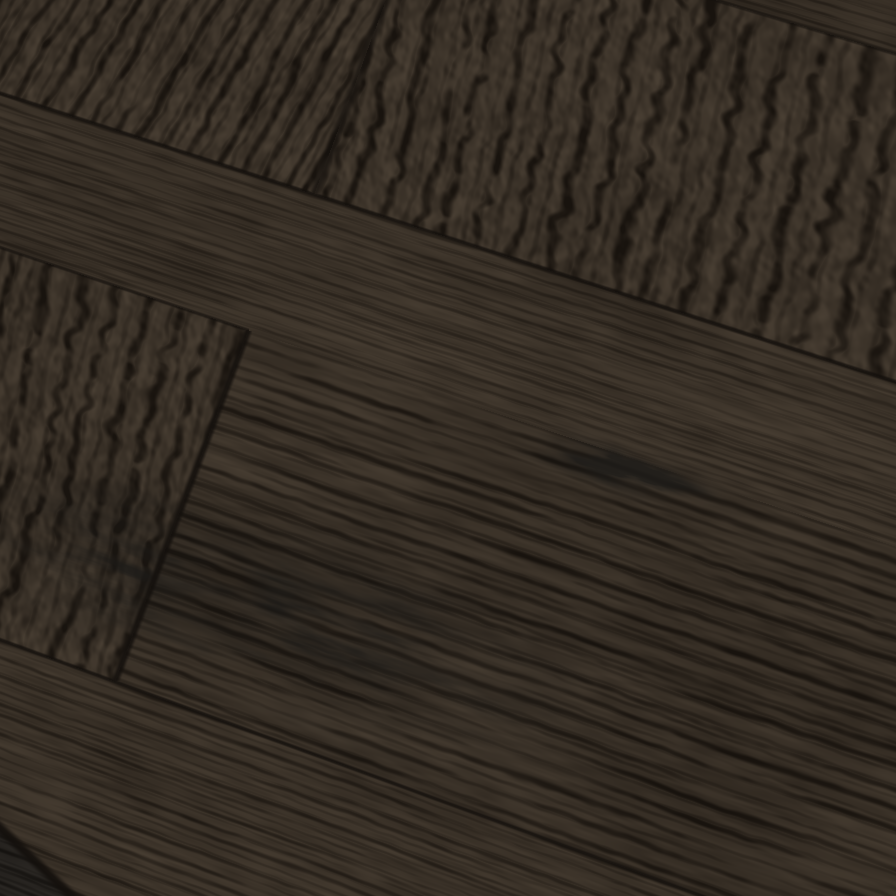
A Shadertoy shader for this texture:

```glsl
const vec3 DARK_PORE = vec3(0.095, 0.075, 0.055);
const vec3 PALE_WOOD = vec3(0.268, 0.23, 0.187);
const vec3 BLUE_STAIN = vec3(0.11, 0.104, 0.094);
const vec3 SEAM_COLOR = vec3(0.075, 0.06, 0.047);

// Board edges, measured downward along the left side
const float EDGE_TOP = -0.238;
const float EDGE_UPPER = 0.104;
const float EDGE_MIDDLE = 0.276;
const float EDGE_LOWER = 0.714;
const float JOINT_UPPER = 0.386;
const float JOINT_LOWER = 0.371;

float hash(vec2 p) {
    return fract(sin(dot(p, vec2(127.1, 311.7))) * 43758.5453);
}

float noise(vec2 p) {
    vec2 i = floor(p), f = fract(p);
    f = f * f * (3.0 - 2.0 * f);
    return mix(mix(hash(i), hash(i + vec2(1, 0)), f.x),
               mix(hash(i + vec2(0, 1)), hash(i + vec2(1, 1)), f.x), f.y);
}

float fbm(vec2 p) {
    float sum = 0.0, gain = 0.5;
    for (int i = 0; i < 4; i++) {
        sum += gain * noise(p);
        p = p * 2.03 + 19.7;
        gain *= 0.5;
    }
    return sum;
}

// Dark pore lines along g.x, broken into runs and beads
float pores(vec2 g, float pitch, float run, float wobble, float beads) {
    float row = g.y / pitch + wobble * (fbm(vec2(g.x * 5.0, g.y * 5.0)) - 0.5);
    row += beads * 0.4 * (noise(vec2(g.x * 60.0, g.y * 30.0)) - 0.5);
    float id = floor(row);
    float shift = 0.4 * (hash(vec2(id, 4.0)) - 0.5);
    float strength = noise(vec2(g.x / run + 17.0 * hash(vec2(id, 9.0)), id * 3.7));
    strength = mix(strength, 0.25 + 0.75 * strength, beads);
    float bead = noise(vec2(g.x * 80.0 + 9.0 * hash(vec2(id, 2.0)), id * 5.3));
    strength *= mix(1.0, 0.15 + 1.5 * bead, beads);
    float width = mix(0.04, 0.19, clamp(strength, 0.0, 1.0));
    float line = 1.0 - smoothstep(width * 0.2, width + 0.11, abs(fract(row) - 0.5 + shift));
    return line * smoothstep(0.05, 0.55, strength);
}

// Brightness of straight grain running along the board
float longGrain(vec2 g, float pitch, float depth) {
    float fiber = noise(vec2(g.x * 36.0, g.y * 260.0)) - 0.5;
    float streak = noise(vec2(g.x * 7.0, g.y * 95.0)) - 0.5;
    float line = pores(g, pitch, 0.12, 0.5, 0.2);
    float hairline = pores(g + 7.3, pitch * 0.63, 0.07, 0.5, 0.3);
    return 0.8 + 0.24 * fiber + 0.2 * streak - depth * max(line, 0.5 * hairline);
}

// Brightness of coarse grain running across the board
float crossGrain(vec2 g, float pitch, float beads, float wobble) {
    float fleck = noise(vec2(g.x * 90.0 + g.y * 90.0, g.y * 170.0 - g.x * 90.0)) - 0.5;
    float fiber = noise(vec2(g.x * 34.0, g.y * 170.0)) - 0.5;
    float line = pores(g, pitch, 0.11, wobble, beads);
    float speck = pores(g + 3.1, pitch * 0.57, 0.05, wobble, 0.8);
    return 0.84 + 0.38 * fleck + 0.24 * fiber - 0.68 * max(line, 0.4 * speck);
}

float seam(float dist, float halfWidth) {
    return 1.0 - smoothstep(halfWidth * 0.3, halfWidth * 2.0, abs(dist));
}

// Soft ragged spot stretched along the grain
float smudge(vec2 p, vec2 center, vec2 size) {
    vec2 q = (p - center) / size;
    float ragged = 2.0 * fbm(p * vec2(16.0, 70.0));
    return exp(-dot(q, q)) * ragged * ragged;
}

void mainImage(out vec4 fragColor, in vec2 fragCoord) {
    vec2 uv = fragCoord / iResolution.xy;
    float down = 1.0 - uv.y;

    // Slanted floor frame: x along the boards, y across them
    float across = (down - 0.315 * uv.x) / (1.0 + 0.07 * uv.x);
    vec2 board = vec2(uv.x + 0.34 * across, across);

    // Grain of each board
    float tone;
    if (across < EDGE_TOP) {
        tone = longGrain(board + 3.0, 0.011, 0.34) - 0.12;
    } else if (across < EDGE_UPPER) {
        if (board.x < JOINT_UPPER) {
            tone = crossGrain(vec2(across, uv.x + 0.48 * across), 0.027, 0.4, 1.2);
        } else {
            float spread = uv.x + 0.24 * across;
            spread *= 1.3 - 0.3 * spread;
            tone = crossGrain(vec2(across, spread), 0.034, 0.9, 0.6);
        }
    } else if (across < EDGE_MIDDLE) {
        tone = longGrain(board + 1.0, 0.0125, 0.36);
    } else if (across < EDGE_LOWER) {
        if (board.x < JOINT_LOWER) {
            tone = crossGrain(vec2(across, uv.x + 0.24 * across), 0.035, 0.8, 1.2) - 0.05;
        } else {
            tone = longGrain(board, 0.0215, 0.58) - 0.03;
        }
    } else {
        tone = longGrain(board + 5.0, 0.0165, 0.5) + 0.02;
    }

    // Uneven finish
    tone += 0.38 * (fbm(board * vec2(4.0, 9.0)) - 0.47);
    vec3 color = mix(DARK_PORE, PALE_WOOD, clamp(tone, 0.0, 1.15));

    // Knot and bluish stains
    float stain = 1.1 * smudge(board, vec2(0.79, 0.29), vec2(0.075, 0.017));
    stain += 0.35 * smudge(board, vec2(0.56, 0.57), vec2(0.2, 0.08));
    stain += 0.35 * smudge(board, vec2(0.32, 0.59), vec2(0.09, 0.06));
    color = mix(color, BLUE_STAIN, clamp(stain, 0.0, 0.8));

    // Corner board
    float corner = down - 0.924 - 0.95 * uv.x;
    color = mix(color, color * vec3(0.65, 0.7, 0.78), smoothstep(-0.002, 0.002, corner));

    // Seams between boards
    float upperRow = step(EDGE_TOP, across) * step(across, EDGE_UPPER);
    float lowerRow = step(EDGE_MIDDLE, across) * step(across, EDGE_LOWER);
    float gap = 0.6 * seam(across - EDGE_TOP, 0.0016);
    gap = max(gap, 0.8 * seam(across - EDGE_UPPER, 0.0018));
    gap = max(gap, seam(across - EDGE_MIDDLE, 0.0016) * mix(0.65, 0.1, step(JOINT_LOWER, board.x)));
    gap = max(gap, 0.8 * seam(across - EDGE_LOWER, 0.0018));
    gap = max(gap, 0.65 * upperRow * seam(board.x - JOINT_UPPER, 0.004));
    gap = max(gap, 0.85 * lowerRow * seam(board.x - JOINT_LOWER, 0.003));
    gap = max(gap, 0.9 * seam(corner, 0.006));
    fragColor = vec4(mix(color, SEAM_COLOR, gap), 1.0);
}
```
